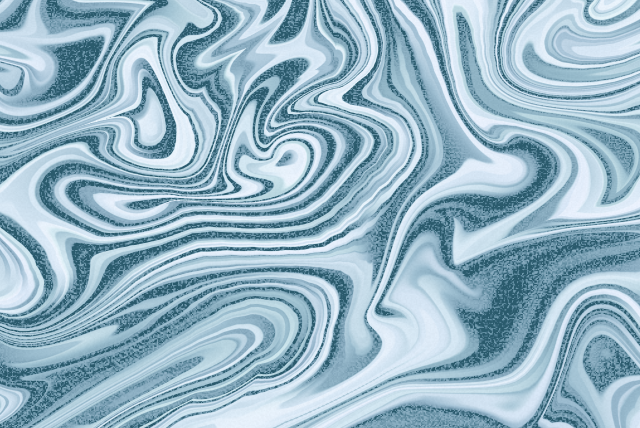
Give the GLSL for this texture, as a Shadertoy shader.

```glsl
const int   FLOW_STEPS  = 9;
const float FLOW_STEP   = 0.025;               // drift per step, canvas heights
const vec2  EDDY_SCALE  = vec2(1.6, 2.3);      // large eddies, along and across
const vec2  CURL_SCALE  = vec2(3.8, 5.0);      // small curls, along and across
const float CURL_AMOUNT = 0.22;
const vec2  GRAIN_DIR   = vec2(0.90, 0.44);    // overall run of the veins
const vec2  POUR_SCALE  = vec2(1.4, 3.2);      // along and across the run
const float BAND_FREQ   = 9.0;
const float VEIN_FREQ   = 26.0;
const float LINE_FREQ   = 64.0;
const float EDGE_SOFT   = 0.12;                // half width of a stripe edge
const float CONTRAST    = 13.5;
const float TONE_MID    = 0.497;
const float SPECK_SCALE = 340.0;
const float SPECK_DEPTH = 0.42;
const int   TAPS        = 8;
const vec3  LAVENDER    = vec3(0.03, -0.02, 0.03);

const int STOPS = 8;
const float STOP_AT[STOPS] = float[](0.0, 0.06, 0.16, 0.30, 0.50, 0.73, 0.92, 1.0);
const vec3 INK[STOPS] = vec3[](
    vec3(0.17, 0.36, 0.43), vec3(0.23, 0.41, 0.49),
    vec3(0.38, 0.55, 0.63), vec3(0.51, 0.65, 0.73),
    vec3(0.62, 0.75, 0.82), vec3(0.74, 0.84, 0.89),
    vec3(0.83, 0.91, 0.95), vec3(0.91, 0.96, 0.98));

float hash(vec2 p) {
    return fract(sin(dot(p, vec2(127.1, 311.7))) * 43758.5);
}

// Value noise: x holds the value, yz its gradient
vec3 noise(vec2 p) {
    vec2 i = floor(p), f = fract(p);
    vec2 u = f * f * (3.0 - 2.0 * f), du = 6.0 * f * (1.0 - f);
    float a = hash(i), b = hash(i + vec2(1, 0));
    float c = hash(i + vec2(0, 1)), d = hash(i + vec2(1, 1));
    float k = a - b - c + d;
    return vec3(a + (b - a) * u.x + (c - a) * u.y + k * u.x * u.y,
                du * (vec2(b - a, c - a) + k * u.yx));
}

// Divergence-free stirring velocity, in the frame of the veins
vec2 stir(vec2 r) {
    vec2 eddy = noise(r * EDDY_SCALE + 7.3).yz * EDDY_SCALE;
    vec2 curl = noise(r * CURL_SCALE + 31.7).yz * CURL_SCALE;
    vec2 g = eddy + CURL_AMOUNT * curl;
    return vec2(g.y, -g.x);
}

// Height of the poured paint, whose contours become the veins
float pour(vec2 r) {
    r *= POUR_SCALE;
    float crease = abs(noise(r * 1.3 + 51.0).x - 0.5);
    return noise(r + 3.0).x + 0.35 * noise(r * 2.3 + 17.0).x
         + 0.4 * crease + 0.35 * r.y;
}

// Flat stripes with crisp sides that fade slowly along their length
float stripes(float s, float along, float freq) {
    float x = s * freq, i = floor(x);
    float edge = smoothstep(0.5 - EDGE_SOFT, 0.5 + EDGE_SOFT, x - i);
    float y = along + freq * 3.7;
    return mix(noise(vec2(i, y)).x, noise(vec2(i + 1.0, y)).x, edge) - 0.5;
}

vec3 ink(float t) {
    vec3 col = INK[0];
    for (int i = 1; i < STOPS; i++)
        col = mix(col, INK[i], clamp((t - STOP_AT[i - 1]) / (STOP_AT[i] - STOP_AT[i - 1]), 0.0, 1.0));
    return col;
}

void mainImage(out vec4 fragColor, in vec2 fragCoord) {
    vec2 q = fragCoord / iResolution.y;

    // Turn into the frame of the veins, then stir the sheet
    vec2 r = vec2(dot(q, GRAIN_DIR), dot(q, vec2(-GRAIN_DIR.y, GRAIN_DIR.x)));
    for (int i = 0; i < FLOW_STEPS; i++) r += FLOW_STEP * stir(r);

    float s = pour(r);
    float footprint = length(vec2(dFdx(s), dFdy(s)));
    float along = r.x * 2.6;
    float busy = smoothstep(0.2, 0.65, noise(r * 3.1 + 80.0).x);
    float speck = noise(q * SPECK_SCALE).x - 0.5;

    // Average the stripes over the pixel's span of paint height
    vec3 col = vec3(0.0);
    for (int k = 0; k < TAPS; k++) {
        float h = s + footprint * ((float(k) + 0.5) / float(TAPS) - 0.5);
        float band = stripes(h, along, BAND_FREQ);
        float vein = stripes(h, along, VEIN_FREQ);
        float line = stripes(h, along * 1.4, LINE_FREQ);
        float tone = 0.24 * band + mix(0.34, 0.44, busy) * vein + mix(0.24, 0.50, busy) * line;
        float t = 1.0 / (1.0 + exp(-CONTRAST * (tone + 0.5 - TONE_MID)));

        // Glittering specks settle in the dark paint
        float dark = 1.0 - smoothstep(0.1, 0.45, t);
        t = clamp(t + speck * SPECK_DEPTH * dark, 0.0, 1.0);
        col += ink(t) + LAVENDER * vein * t;
    }
    col /= float(TAPS);
    fragColor = vec4(col + 0.025 * speck, 1.0);
}
```
